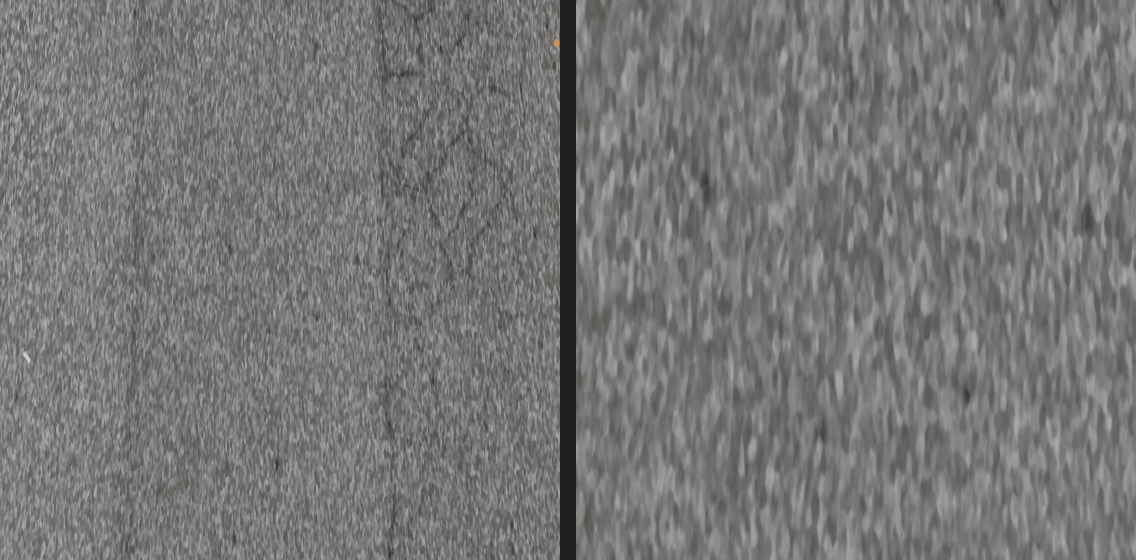
Left: the whole. Right: its middle third, enlarged.
This texture is drawn by a Shadertoy shader. Its source:

```glsl
// Worn asphalt with fine upright grain, long seams and a cracked wheel track.

const vec2 COARSE_GRAIN = vec2(335.0, 88.0);  // cells per canvas
const vec2 FINE_GRAIN = vec2(460.0, 132.0);
const vec2 PIT_GRID = vec2(46.0, 17.0);
const vec2 CHIP_GRID = vec2(135.0, 48.0);
const float COARSE_CONTRAST = 0.230;
const float FINE_CONTRAST = 0.115;
const float BASE_TONE = 0.465;
const float CRACK_DEPTH = 0.100;
const float FAN = 0.12;                       // spread of the road lines
const float LEFT_SEAM = 0.242;
const float TRACK_SEAM = 0.690;
const float RIGHT_SEAM = 0.953;
const vec3 WARM = vec3(0.007, 0.001, -0.007);
const vec3 CHIP_COLOR = vec3(0.70, 0.70, 0.71);
const vec3 PAINT_COLOR = vec3(0.84, 0.85, 0.88);
const vec3 LEAF_COLOR = vec3(0.78, 0.58, 0.38);

vec3 hash3(vec2 cell) {
    vec3 p = fract(vec3(cell.xyx) * vec3(0.1031, 0.1030, 0.0973));
    p += dot(p, p.yxz + 33.33);
    return fract((p.xxy + p.yzz) * p.zyx);
}

// Cellular noise: center distance, border distance, blended shade, nearest id.
vec4 cellular(vec2 p) {
    vec2 home = floor(p), nearest = vec2(9.0), next = vec2(9.0);
    float id = 0.0, shade = 0.0, total = 0.0;
    for (int j = -1; j <= 1; j++) {
        for (int i = -1; i <= 1; i++) {
            vec2 cell = home + vec2(i, j);
            vec3 rnd = hash3(cell);
            vec2 offset = cell + rnd.xy - p;
            float d2 = dot(offset, offset);
            float weight = exp(-5.5 * d2);
            shade += weight * rnd.z;
            total += weight;
            if (d2 < dot(nearest, nearest)) {
                next = nearest;
                nearest = offset;
                id = rnd.z;
            } else if (d2 < dot(next, next)) {
                next = offset;
            }
        }
    }
    float border = dot(0.5 * (nearest + next), normalize(next - nearest));
    return vec4(length(nearest), border, shade / total, id);
}

// Broad irregular patches from layered sines, about -1 to 1.
float patches(vec2 p) {
    float a = sin(p.x * 11.0 + 2.0 * sin(p.y * 5.0));
    float b = sin(p.y * 13.0 + 2.5 * sin(p.x * 17.0 + 1.0));
    float c = sin(p.x * 43.0 - p.y * 19.0 + 2.0 * sin(p.y * 31.0));
    return (a + b + c) / 3.0;
}

float band(float x, float center, float halfWidth) {
    float d = (x - center) / halfWidth;
    return exp(-d * d);
}

float seam(vec2 p, float center, float halfWidth) {
    float wobble = 0.004 * sin(p.y * 17.0 + center * 40.0) + 0.002 * sin(p.y * 53.0);
    return band(p.x + wobble, center, halfWidth) * (0.65 + 0.35 * sin(p.y * 29.0 + center * 9.0));
}

// Branching cracks, longer and fainter toward the bottom.
float cracks(vec2 p) {
    vec2 warp = 0.010 * sin(p.yx * vec2(37.0, 41.0)) + 0.003 * sin(p.yx * vec2(113.0, 97.0));
    warp += 0.0012 * sin(p.yx * vec2(290.0, 260.0) + 2.0);
    vec2 q = p + warp;
    vec4 net = cellular(vec2(q.x * 10.5, 2.0 * q.y + 3.6 * q.y * q.y) + vec2(3.3, 7.6));
    float line = 1.0 - smoothstep(0.0, 0.07, net.y);
    line += 0.25 * (1.0 - smoothstep(0.0, 0.18, net.y));
    float track = smoothstep(0.685, 0.71, p.x) * (1.0 - smoothstep(0.90, 0.95, p.x));
    float strength = mix(0.45, 1.0, smoothstep(0.35, 0.6, p.y));
    return line * track * strength * (0.8 + 0.3 * patches(p * 1.7));
}

void mainImage(out vec4 fragColor, in vec2 fragCoord) {
    vec2 uv = fragCoord / iResolution.xy;
    vec2 road = vec2(0.5 + (uv.x - 0.5) * (1.0 + FAN * (uv.y - 0.5)), uv.y);

    // Upright grain, rougher at the upper left
    vec2 grainPos = road + vec2(0.0006 * sin(road.y * 47.0 + road.x * 23.0), 0.0);
    float rough = 1.0 + 0.35 * (1.0 - smoothstep(0.0, 0.17, uv.x)) * smoothstep(0.2, 1.0, uv.y);
    float coarse = cellular(grainPos * COARSE_GRAIN).z - 0.5;
    float fine = cellular(grainPos * FINE_GRAIN + 31.7).z - 0.5;
    float grain = COARSE_CONTRAST * coarse + FINE_CONTRAST * fine;
    grain *= rough * (1.0 + 1.2 * grain);

    // Lengthwise bands and the darker track
    float track = smoothstep(0.67, 0.72, road.x) * (1.0 - smoothstep(0.91, 0.95, road.x));
    float tone = BASE_TONE + grain + 0.008 * patches(road);
    tone += 0.024 * (1.0 - smoothstep(0.19, 0.25, road.x));
    tone += 0.012 * band(road.x, 0.63, 0.05);
    tone -= track * mix(0.004, 0.026, smoothstep(0.4, 1.0, uv.y));

    // Seams and cracks
    tone -= 0.05 * seam(road, LEFT_SEAM, 0.004) + 0.022 * band(road.x, LEFT_SEAM, 0.015);
    tone -= 0.10 * seam(road, TRACK_SEAM, 0.004) + 0.024 * band(road.x, TRACK_SEAM, 0.015);
    tone -= mix(0.03, 0.15, smoothstep(0.6, 0.8, uv.y)) * seam(road, RIGHT_SEAM, 0.003);
    tone -= CRACK_DEPTH * cracks(road);

    // Sparse dark pits
    vec4 pit = cellular(road * PIT_GRID + 5.2);
    tone -= 0.15 * step(pit.w, 0.028) * (1.0 - smoothstep(0.06, 0.25, pit.x));

    // Cool highlights, warm strips beside the seams
    vec3 color = tone + (tone - 0.45) * vec3(-0.01, 0.0, 0.04);
    float warmth = band(road.x, 0.32, 0.08) + smoothstep(0.94, 0.98, road.x);
    color += WARM * (warmth - 0.4 * band(road.x, 0.62, 0.06) - 0.3 * band(road.x, 0.18, 0.08));

    // Pale chips, more frequent at the left
    vec4 chip = cellular(road * CHIP_GRID + 17.4);
    float rarity = mix(0.95, 0.994, smoothstep(0.0, 0.3, uv.x));
    color = mix(color, CHIP_COLOR, 0.6 * step(rarity, chip.w) * (1.0 - smoothstep(0.1, 0.4, chip.x)));

    // Paint fleck and leaf scrap
    vec2 fleck = (uv - vec2(0.048, 0.362)) / vec2(0.005, 0.013);
    fleck.x += 0.7 * sin(fleck.y * 3.0);
    color = mix(color, PAINT_COLOR, 0.85 * (1.0 - smoothstep(0.5, 1.1, length(fleck))));
    float leaf = length((uv - vec2(0.994, 0.923)) / vec2(0.006, 0.009));
    color = mix(color, LEAF_COLOR, 1.0 - smoothstep(0.6, 1.1, leaf));

    fragColor = vec4(clamp(color, 0.0, 1.0), 1.0);
}
```
